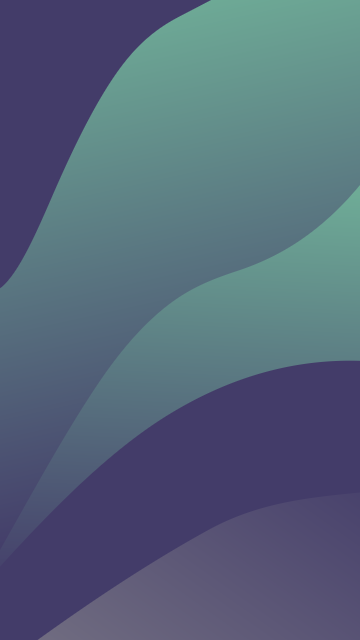
This background is drawn by a Shadertoy shader. Its source:

```glsl
const vec3 PURPLE = vec3(0.263, 0.235, 0.412);
const vec3 GREEN = vec3(0.432, 0.672, 0.590);
const vec3 GREY = vec3(0.435, 0.420, 0.502);
const vec3 DUSK = vec3(0.285, 0.260, 0.425);

// Edge knots: x, height, slope
const vec3 CREST[5] = vec3[5](
    vec3(0.0, 0.5495, 0.42), vec3(0.1435, 0.6914, 1.30),
    vec3(0.3472, 0.9036, 0.709), vec3(0.4977, 0.974, 0.293),
    vec3(1.0, 1.121, 0.293));
const vec3 FOLD[5] = vec3[5](
    vec3(0.0, 0.1406, 0.996), vec3(0.2778, 0.4049, 0.827),
    vec3(0.4861, 0.5313, 0.394), vec3(0.6597, 0.5768, 0.186),
    vec3(1.0, 0.7109, 0.675));
const vec3 HEM[3] = vec3[3](
    vec3(0.0, 0.1146, 0.62), vec3(0.463, 0.3503, 0.349),
    vec3(1.0, 0.4362, -0.017));
const vec3 HILL[3] = vec3[3](
    vec3(0.1042, 0.0, 0.405), vec3(0.5787, 0.1719, 0.309),
    vec3(1.0, 0.2305, 0.056));

// Gradient axes: start.xy, direction.zw
const vec4 UPPER_AXIS = vec4(0.47, 1.0, 0.152, -1.227);
const vec4 LOWER_AXIS = vec4(1.0, 0.70, -0.043, -1.536);
const vec4 HILL_AXIS = vec4(0.139, 0.0, 0.691, 1.736);

// Cubic Hermite segment between two knots
float bend(float x, vec3 a, vec3 b) {
    float span = b.x - a.x;
    float t = (x - a.x) / span;
    float s = 1.0 - t;
    return s * s * ((1.0 + 2.0 * t) * a.y + t * span * a.z)
         + t * t * ((1.0 + 2.0 * s) * b.y - s * span * b.z);
}

float curve(float x, vec3 a, vec3 b, vec3 c) {
    return x < b.x ? bend(x, a, b) : bend(x, b, c);
}

float curve(float x, vec3 k[3]) {
    return curve(x, k[0], k[1], k[2]);
}

float curve(float x, vec3 k[5]) {
    return x < k[2].x ? curve(x, k[0], k[1], k[2]) : curve(x, k[2], k[3], k[4]);
}

// Smooth coverage of the area below an edge
float below(float edge, float y) {
    float d = edge - y;
    float pixel = length(vec2(dFdx(d), dFdy(d)));
    return clamp(0.5 + d / pixel, 0.0, 1.0);
}

vec3 gradient(vec2 uv, vec4 axis, vec3 from, vec3 to) {
    return mix(from, to, clamp(dot(uv - axis.xy, axis.zw), 0.0, 1.0));
}

void mainImage(out vec4 fragColor, in vec2 fragCoord) {
    vec2 uv = fragCoord / iResolution.xy;

    // Layers from back to front
    vec3 color = PURPLE;
    color = mix(color, gradient(uv, UPPER_AXIS, GREEN, PURPLE), below(curve(uv.x, CREST), uv.y));
    color = mix(color, gradient(uv, LOWER_AXIS, GREEN, PURPLE), below(curve(uv.x, FOLD), uv.y));
    color = mix(color, PURPLE, below(curve(uv.x, HEM), uv.y));
    color = mix(color, gradient(uv, HILL_AXIS, GREY, DUSK), below(curve(uv.x, HILL), uv.y));

    fragColor = vec4(color, 1.0);
}
```
